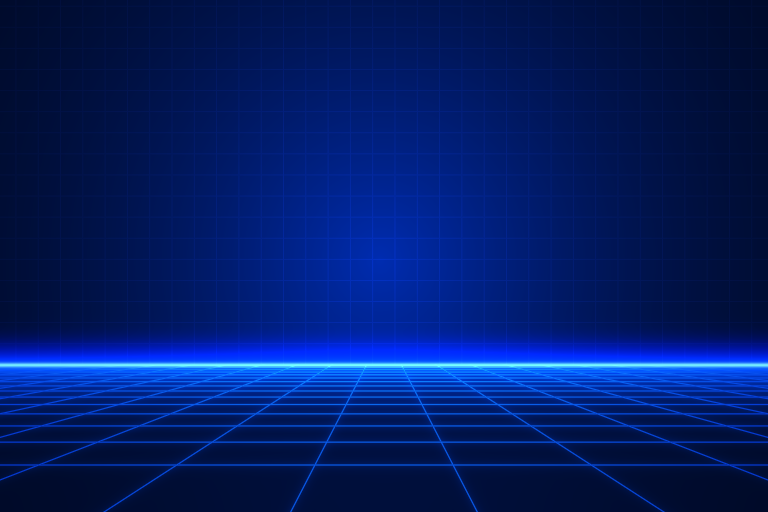
This background is drawn by a Shadertoy shader. Its source:

```glsl
#define HORIZON 0.287
#define VANISH_Y 0.3535
#define COLUMN_GAP 1.031
#define ROW_GAP 0.786
#define FIRST_ROW 3.821
#define WALL_CELL vec2(0.04355, 0.0412)
#define WALL_ORIGIN vec2(-0.0221, 0.4935)
#define GLOW_CENTRE vec2(-0.008, 0.492)
#define LINE_HALF_WIDTH 0.0012

const vec3 NAVY = vec3(0.0, 0.25, 1.0);
const vec3 ROYAL = vec3(0.0, 0.01, 0.68);
const vec3 AZURE = vec3(0.0, 0.36, 0.50);
const vec3 ICE = vec3(0.45, 0.50, 0.40);

// Antialiased coverage of a line at distance d
float stroke(float d, float halfWidth, float pixel) {
    return clamp((halfWidth - d) / pixel + 0.5, 0.0, 1.0);
}

// Distance to the nearest integer, in cells
vec2 cellDistance(vec2 v) {
    return abs(fract(v + 0.5) - 0.5);
}

vec3 wall(vec2 p, float pixel) {
    // Radial light on a dark backdrop
    float r = length((p - GLOW_CENTRE) * vec2(1.05, 1.0));
    float light = exp(-1.5 * r - 1.0 * r * r);
    vec3 color = NAVY * (0.11 + 0.58 * light);

    // Faint square grid
    vec2 d = cellDistance((p - WALL_ORIGIN) / WALL_CELL) * WALL_CELL;
    float grid = max(stroke(d.x, 0.0008, pixel), stroke(d.y, 0.0008, pixel));
    color += vec3(0.03, 0.06, 0.22) * grid * (0.16 + 0.4 * light);

    // Deep blue haze above the horizon
    float rise = max(p.y - HORIZON, 0.0);
    float haze = rise / 0.043;
    return color + ROYAL * exp(-haze * haze) + AZURE * exp(-rise / 0.011);
}

vec3 perspectiveFloor(vec2 p, float pixel) {
    float drop = max(HORIZON - p.y, 0.0);
    float scale = max(VANISH_Y - p.y, 0.01);
    float depth = 1.0 / scale;
    float slant = p.x / scale;
    float centre = exp(-2.2 * p.x * p.x);
    float nearness = exp(-drop / 0.042);

    // Floor shade and light spilling from the horizon
    vec3 color = NAVY * (0.13 + 0.10 * centre) + vec3(0.0, 0.20, 0.80) * nearness;
    color += AZURE * 0.5 * exp(-drop / 0.010);

    // Screen distances to receding columns and cross rows
    float columnSize = COLUMN_GAP * scale;
    float rowSize = ROW_GAP * scale * scale;
    vec2 cell = vec2(slant / COLUMN_GAP + 0.5, (depth - FIRST_ROW) / ROW_GAP);
    vec2 d = cellDistance(cell);
    d.x *= columnSize / sqrt(1.0 + slant * slant);
    d.y *= rowSize;

    // Rows start at the first one and soften where they crowd together
    float rowFade = step(-0.5, cell.y) * smoothstep(0.5, 3.0, rowSize / pixel);
    float columns = stroke(d.x, LINE_HALF_WIDTH, pixel);
    float rows = stroke(d.y, LINE_HALF_WIDTH, pixel) * rowFade;
    float bloom = exp(-d.x / 0.007) + exp(-d.y / 0.007) * rowFade;

    vec3 lineColor = mix(vec3(0.01, 0.18, 0.88), vec3(0.04, 0.40, 1.0), centre);
    lineColor += vec3(0.05, 0.35, 0.1) * nearness * centre;
    color += vec3(0.0, 0.04, 0.14) * bloom * (0.5 + 0.5 * centre);
    return mix(color, max(color, lineColor), max(columns, rows) * 0.85);
}

void mainImage(out vec4 fragColor, in vec2 fragCoord) {
    float pixel = 1.0 / iResolution.y;
    vec2 p = (fragCoord - vec2(0.5 * iResolution.x, 0.0)) * pixel;

    float above = smoothstep(-pixel, pixel, p.y - HORIZON);
    vec3 color = mix(perspectiveFloor(p, pixel), wall(p, pixel), above);

    // Bright core of the horizon
    float core = (p.y - HORIZON) / 0.0045;
    color += ICE * exp(-core * core);

    fragColor = vec4(clamp(color, 0.0, 1.0), 1.0);
}
```
